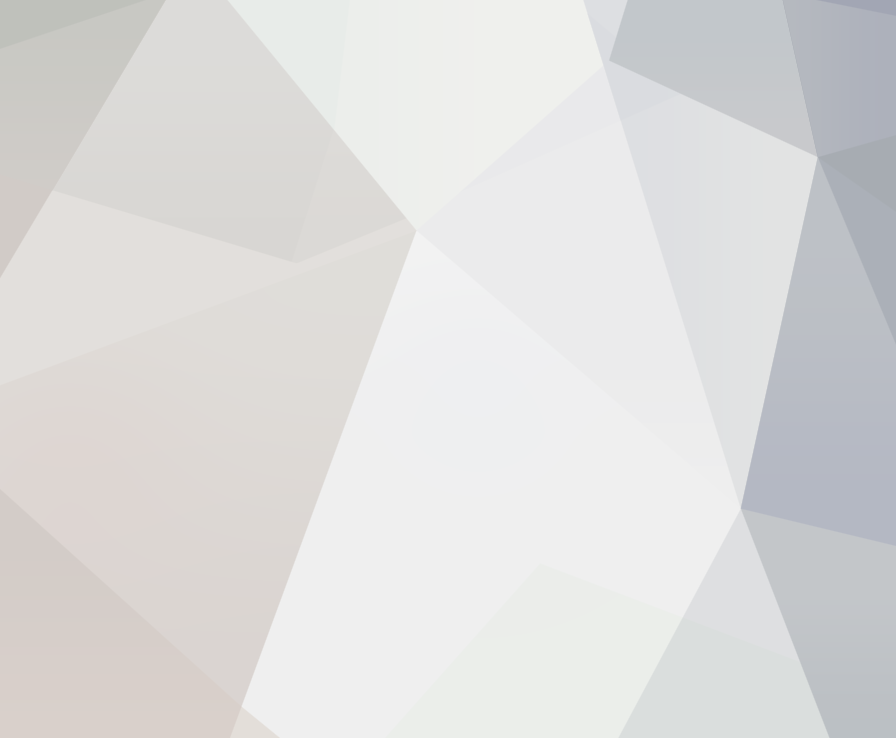
Write a Shadertoy shader that draws this background.

```glsl
// Pale low-poly backdrop: warm grey facets at left, white centre, cool greys at right.
// Facets are intersections of smoothed half-planes, painted from back to front
// on a 7.68 x 6.34 canvas, with soft gradients inside the larger ones.

vec2 p;          // current point in canvas units
float edgeWidth; // width of the smoothed edge in canvas units

// Coverage of the half-plane to the left of the direction a -> b
float side(vec2 a, vec2 b) {
    vec2 d = normalize(b - a), q = p - a;
    return clamp(0.5 + (d.x * q.y - d.y * q.x) / edgeWidth, 0.0, 1.0);
}

void paint(inout vec3 col, vec3 paintColor, float coverage) {
    col = mix(col, paintColor, coverage);
}

float glow(vec2 center, float radius) {
    vec2 q = (p - center) / radius;
    return exp(-dot(q, q));
}

vec3 warmFacets() {
    vec3 col = mix(vec3(.855, .832, .818), vec3(.875, .865, .85), smoothstep(.5, 3.8, p.y));
    paint(col, vec3(.87, .83, .815), .6 * glow(vec2(.6, 2.3), 1.1));
    paint(col, mix(vec3(.85, .815, .795), vec3(.828, .8, .783), smoothstep(0.0, 1.8, p.y)),
          side(vec2(2.07, .27), vec2(0, 2.14)));

    // Light band and the grey facet above it
    float aboveBand = side(vec2(0, 3.03), vec2(3.57, 4.5));
    paint(col, vec3(.888, .876, .862), side(vec2(0, 3.03), vec2(2.5, 3.96)));
    float greyFacet = side(vec2(0, 4.84), vec2(2.5, 4.09)) * aboveBand;
    float leftPart = side(vec2(2.5, 4.09), vec2(2.87, 5.26));
    vec3 grey = mix(vec3(.848, .84, .828), vec3(.864, .86, .85), smoothstep(4.2, 6.0, p.y));
    paint(col, grey, greyFacet * mix(.7, 1.0, leftPart));

    // Darker corner facets
    float corner = side(vec2(0, 3.95), vec2(1.42, 6.34));
    paint(col, vec3(.82, .795, .78), corner);
    paint(col, mix(vec3(.815, .80, .785), vec3(.785, .785, .765), smoothstep(4.6, 6.2, p.y)),
          corner * side(vec2(0, 4.84), vec2(2.5, 4.09)));
    paint(col, vec3(.75, .755, .735), side(vec2(0, 5.92), vec2(1.25, 6.34)));
    return col;
}

vec3 coolFacets(vec2 hub, vec2 lowHub, vec2 farHub, vec2 notch) {
    // White centre
    vec3 col = mix(vec3(.937), vec3(.95), smoothstep(2.5, 4.3, p.y));
    paint(col, vec3(.933, .935, .945), .8 * glow(vec2(4.1, 3.0), .9));
    paint(col, vec3(.89, .87, .85), side(vec2(2.4, 0), vec2(2.07, .27)));

    // Upper centre, split by two rays leaving the hub
    paint(col, mix(vec3(.933), vec3(.922, .922, .925), smoothstep(2.0, 3.4, p.y)),
          side(hub, lowHub));
    float aboveRay = side(vec2(3.45, 4.47), vec2(5.85, 5.54));
    paint(col, vec3(.914, .915, .92), aboveRay * side(hub, lowHub));
    paint(col, mix(vec3(.925, .933, .922), vec3(.938, .94, .93), smoothstep(2.8, 4.4, p.x)),
          side(hub, notch));
    paint(col, vec3(.908, .925, .912), .8 * side(hub, notch) * side(vec2(2.87, 5.26), vec2(3.0, 6.34)));

    // Slanted strip and the facet below the low hub
    float strip = side(vec2(5.0, 6.34), lowHub);
    paint(col, mix(vec3(.868, .873, .885), vec3(.885, .89, .89), smoothstep(5.4, 6.7, p.x)), strip);
    paint(col, vec3(.85, .86, .875), .7 * strip * aboveRay * side(vec2(5.85, 5.54), notch + vec2(0, .25)));
    paint(col, vec3(.87, .876, .882), side(lowHub, vec2(5.3, 0)));

    // Faint green veil over the bottom
    float veil = side(vec2(4.63, 1.5), vec2(3.3, 0)) * side(vec2(7.68, .34), vec2(4.63, 1.5));
    paint(col, col * vec3(.983, .994, .981), veil);

    // Dark facets around the far hub
    float rightOfEdge = side(farHub, lowHub);
    paint(col, mix(vec3(.735, .752, .768), vec3(.765, .777, .79), smoothstep(.1, 1.4, p.y)),
          side(lowHub, vec2(7.11, 0)) * rightOfEdge);
    paint(col, mix(vec3(.705, .72, .765), vec3(.74, .755, .775), smoothstep(1.8, 4.2, p.y)),
          rightOfEdge * side(lowHub, vec2(7.68, 1.65)));
    paint(col, mix(vec3(.785, .79, .80), vec3(.76, .78, .795), smoothstep(5.1, 6.2, p.y)),
          side(notch, farHub) * side(vec2(5.38, 6.34), notch));
    float farRight = side(vec2(6.71, 6.34), farHub);
    paint(col, vec3(.67, .69, .72), farRight * side(farHub, vec2(7.68, 3.38)));
    paint(col, vec3(.655, .675, .70), farRight * side(farHub, vec2(7.68, 4.52)));
    paint(col, mix(vec3(.71, .725, .75), vec3(.68, .695, .735), smoothstep(6.7, 7.6, p.x)),
          farRight * side(farHub, vec2(7.68, 5.18)));
    paint(col, vec3(.635, .65, .705), side(vec2(7.0, 6.34), vec2(7.5, 6.24)) * farRight);
    return col;
}

void mainImage(out vec4 fragColor, in vec2 fragCoord) {
    p = fragCoord / iResolution.xy * vec2(7.68, 6.34);
    edgeWidth = 1.3 * 7.68 / iResolution.x;

    // Shared corners
    vec2 hub = vec2(3.57, 4.36), lowHub = vec2(6.35, 1.97);
    vec2 farHub = vec2(7.01, 4.99), notch = vec2(5.22, 5.82);

    // The central ridge parts the warm side from the cool side
    float coolSide = max(side(vec2(1.95, 6.34), hub), side(hub, vec2(2.07, .27)));
    vec3 col = mix(warmFacets(), coolFacets(hub, lowHub, farHub, notch), coolSide);
    fragColor = vec4(col, 1.0);
}
```
